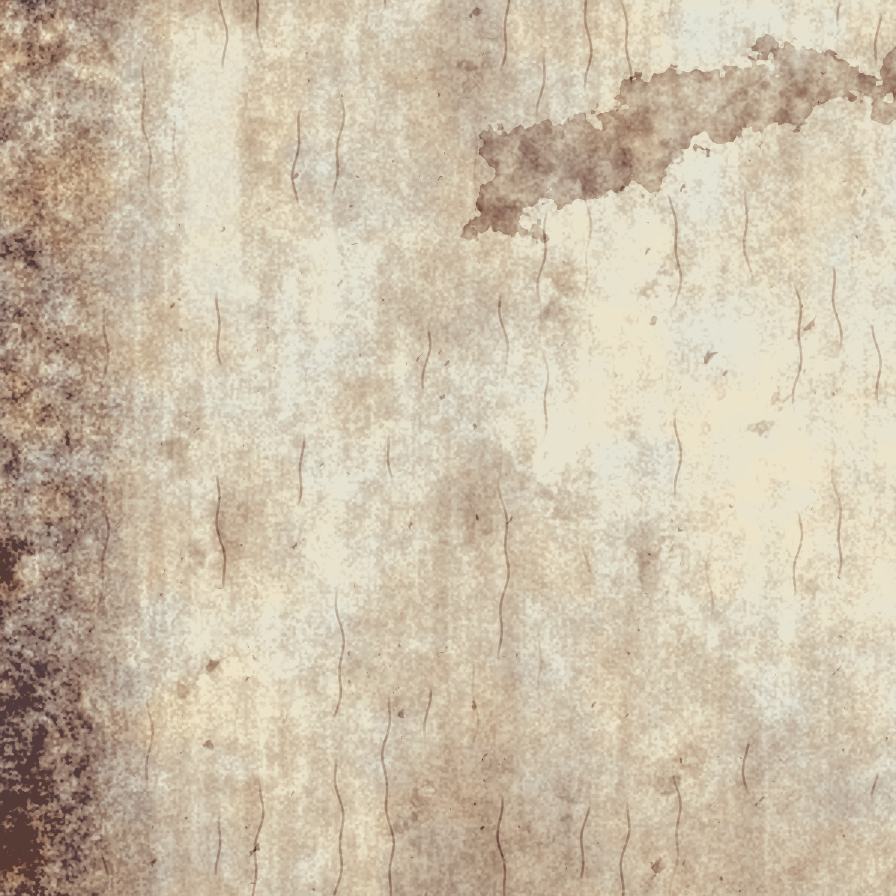
Write a WebGL 2 fragment shader that draws this texture.

```glsl
#version 300 es
precision highp float;

uniform vec2 u_resolution;
out vec4 fragColor;

float hash(vec2 p) {
  vec3 q = fract(p.xyx * vec3(0.1031, 0.1030, 0.0973));
  q += dot(q, q.yzx + 33.33);
  return fract((q.x + q.y) * q.z);
}

vec2 cellPoint(vec2 cell) {
  return 0.15 + 0.7 * vec2(hash(cell + 17.3), hash(cell + 71.9));
}

// Smooth cellular noise: random values blended around jittered points
float cellNoise(vec2 p) {
  vec2 base = floor(p);
  float total = 0.0, weights = 1e-4;
  for (int y = -1; y <= 1; y++)
    for (int x = -1; x <= 1; x++) {
      vec2 cell = base + vec2(x, y);
      vec2 d = cell + cellPoint(cell) - p;
      float w = max(1.0 - dot(d, d), 0.0);
      w *= w * w;
      total += w * hash(cell);
      weights += w;
    }
  return total / weights;
}

// Layered noise centred on zero
float layered(vec2 p, int octaves) {
  float sum = 0.0, amp = 0.5, norm = 0.0;
  for (int i = 0; i < octaves; i++) {
    sum += amp * (cellNoise(p) - 0.5);
    norm += amp;
    amp *= 0.6;
    p = p * 2.03 + 11.7;
  }
  return sum / norm;
}

float spot(vec2 p, vec2 centre, vec2 radius) {
  vec2 d = (p - centre) / radius;
  return exp(-dot(d, d));
}

// Scattered dots of varied size, one candidate per cell
float specks(vec2 p, float density, float radius, float core) {
  vec2 base = floor(p);
  float mask = 0.0;
  for (int y = -1; y <= 1; y++)
    for (int x = -1; x <= 1; x++) {
      vec2 cell = base + vec2(x, y);
      float size = radius * mix(0.35, 1.0, pow(hash(cell + 5.1), 2.0));
      float d = length((cell + cellPoint(cell) - p) * vec2(1.0, 0.75));
      float present = step(hash(cell + 43.7), density);
      mask = max(mask, present * (1.0 - smoothstep(size * core, size, d)));
    }
  return mask;
}

// Thin broken vertical cracks, one per column
float cracks(vec2 p, float columns, float width) {
  float id = floor(p.x * columns);
  float wobble = 0.10 * sin(p.y * 31.0 + id * 7.0) + 0.05 * sin(p.y * 97.0 + id * 3.0);
  float centre = 0.5 + wobble + 0.4 * (hash(vec2(id, 9.0)) - 0.5);
  float d = abs(fract(p.x * columns) - centre) / columns;
  float broken = smoothstep(0.58, 0.72, cellNoise(vec2(id * 9.7, p.y * 9.0)));
  return broken * (1.0 - smoothstep(width * 0.3, width, d));
}

float paleStreak(vec2 p, float x, float halfWidth, float low, float high) {
  float across = 1.0 - smoothstep(halfWidth * 0.6, halfWidth * 1.2, abs(p.x - x));
  return across * smoothstep(low, low + 0.15, p.y) * (1.0 - smoothstep(high - 0.07, high, p.y));
}

// Signed depth inside the ragged sloping patch
float patchDepth(vec2 p, float ragged) {
  float centre = 0.79 + 0.11 * smoothstep(0.56, 0.88, p.x);
  float halfHeight = mix(0.046, 0.029, smoothstep(0.75, 0.95, p.x));
  halfHeight += 0.022 * exp(-pow((p.x - 0.73) / 0.04, 2.0));
  return min(halfHeight - abs(p.y - centre), p.x - 0.535) + ragged;
}

vec3 plasterRamp(float s) {
  vec3 tones[6] = vec3[6](vec3(0.91, 0.89, 0.81), vec3(0.82, 0.77, 0.68),
    vec3(0.75, 0.67, 0.58), vec3(0.65, 0.55, 0.47),
    vec3(0.56, 0.43, 0.37), vec3(0.33, 0.23, 0.22));
  vec3 color = tones[0];
  for (int i = 1; i < 6; i++)
    color = mix(color, tones[i], clamp(s * 5.0 - float(i - 1), 0.0, 1.0));
  return color;
}

void main() {
  vec2 uv = gl_FragCoord.xy / u_resolution;
  float cloud = layered(uv * vec2(6.0, 5.0) + 3.0, 5);
  float mottle = layered(uv * 45.0, 3);
  float drip = layered(uv * vec2(70.0, 4.0), 3);
  float grain = cellNoise(uv * 300.0) - 0.5;
  vec2 warped = uv + 0.03 * vec2(cloud, mottle);

  // Plaster wash, central column and dirty borders
  float stain = 0.09 + cloud * 0.6 + mottle * 0.3 + drip * 0.22 + grain * 0.24;
  stain += 0.17 * exp(-pow((uv.x - 0.53) / mix(0.13, 0.05, uv.y), 2.0));
  stain += 0.2 * spot(warped, vec2(0.53, 0.43), vec2(0.05, 0.035));
  stain += 0.2 * (1.0 - smoothstep(0.0, 0.28, uv.y + cloud * 0.3));
  stain += 0.25 * smoothstep(0.95, 1.0, uv.y + mottle * 0.04) * (1.0 - smoothstep(0.22, 0.4, uv.x));

  // Burnt left side with curved brush marks
  float burnt = 1.0 - smoothstep(0.02, 0.23, uv.x + cloud * 0.12 + mottle * 0.05);
  stain += burnt * (0.5 + 0.12 * (1.0 - uv.y) + mottle * 0.7 + grain * 0.25);
  stain += 0.28 * spot(warped, vec2(0.0, 0.16), vec2(0.08, 0.13));
  stain += 0.14 * spot(warped, vec2(0.06, 0.5), vec2(0.08, 0.1));
  float ring = length(uv - vec2(0.01, 0.17));
  stain += 0.13 * burnt * exp(-ring * 6.0) * sin(ring * 400.0 + cloud * 25.0 + mottle * 5.0);

  // Pale vertical streaks
  float pale = paleStreak(warped, 0.24, 0.033, 0.58, 0.99);
  pale = max(pale, 0.7 * paleStreak(warped, 0.925, 0.025, 0.55, 0.88));
  stain = mix(stain, 0.02 + grain * 0.12, pale * 0.85);

  // Ragged patch with a dark rim
  float depth = patchDepth(uv, layered(uv * 24.0 + 8.0, 4) * 0.11);
  float rim = exp(-max(depth, 0.0) / 0.005);
  stain += smoothstep(0.0, 0.004, depth) * (0.36 + mottle * 0.5 + 0.12 * rim);

  // Smudges, specks and cracks
  float open = 1.0 - burnt;
  float cluster = smoothstep(-0.12, 0.12, drip + cloud * 0.5);
  stain += 0.22 * open * specks(warped * 6.0 + 2.0 * mottle * 0.3, 0.28, 0.3, 0.1);
  stain += 0.4 * open * cluster * specks(uv * 42.0 + mottle, 0.28, 0.13, 0.3);
  stain += 0.4 * open * specks(uv * 16.0 + mottle * 0.4, 0.12, 0.12, 0.5);
  stain += 0.35 * open * cracks(uv, 22.0, 0.0022);

  // Warm and cool drift over the tone ramp
  float hue = layered(uv * 12.0 + 40.0, 3);
  vec3 color = plasterRamp(clamp(stain, 0.0, 1.0));
  color *= 1.0 + hue * vec3(0.10, 0.0, -0.16) * (0.6 + burnt);
  fragColor = vec4(clamp(color, 0.0, 1.0), 1.0);
}
```
